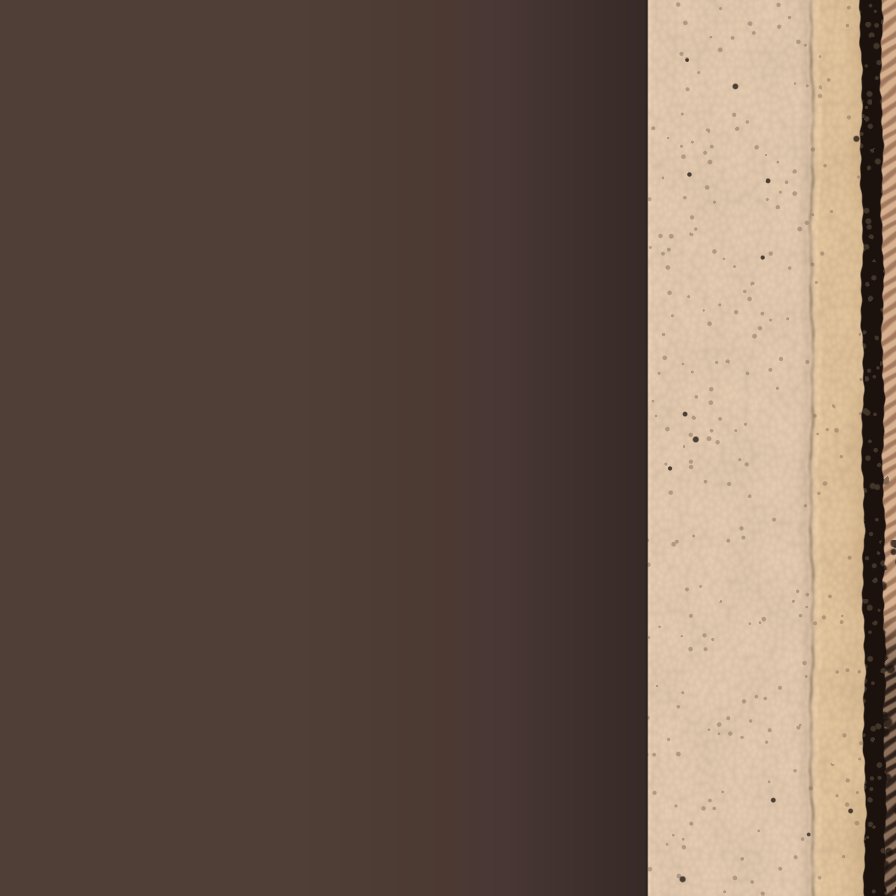
This background is drawn by a WebGL 1 fragment shader. Its source:

```glsl
precision highp float;
// An old paper margin with a crease and an inked border, beside a shaded brown panel.
uniform vec2 u_resolution;

const float PAPER_LEFT = 0.723;
const vec3 PANEL_BROWN = vec3(0.314, 0.247, 0.216);
const vec3 PANEL_MID = vec3(0.296, 0.228, 0.194);
const vec3 PANEL_RED = vec3(0.292, 0.222, 0.210);
const vec3 PANEL_SHADE = vec3(0.220, 0.170, 0.160);
const vec3 PAPER = vec3(0.862, 0.765, 0.662);
const vec3 PAPER_AGED = vec3(0.855, 0.740, 0.590);
const vec3 STAIN = vec3(0.74, 0.61, 0.45);
const vec3 CREASE = vec3(0.55, 0.46, 0.37);
const vec3 PRINT = vec3(0.84, 0.69, 0.56);
const vec3 HATCH = vec3(0.57, 0.41, 0.31);
const vec3 INK = vec3(0.105, 0.070, 0.055);

float hash(vec2 p) {
  return fract(sin(dot(p, vec2(127.1, 311.7))) * 43758.55);
}

// Distance to the nearest scattered point, and that point's random value.
vec2 cellular(vec2 p) {
  vec2 cell = floor(p);
  vec2 nearest = vec2(8.0, 0.0);
  for (int j = -1; j <= 1; j++) {
    for (int i = -1; i <= 1; i++) {
      vec2 id = cell + vec2(float(i), float(j));
      vec2 point = id + vec2(hash(id), hash(id + 37.0));
      float d = length(p - point);
      if (d < nearest.x) nearest = vec2(d, hash(id + 71.0));
    }
  }
  return nearest;
}

// Layered sines, roughly -1 to 1.
float wobble(float t, float phase) {
  return 0.5 * sin(t * 23.0 + phase) + 0.3 * sin(t * 71.0 + phase * 2.3)
       + 0.2 * sin(t * 187.0 + phase * 4.1);
}

float band(float x, float center, float halfWidth, float blur) {
  return 1.0 - smoothstep(halfWidth - blur, halfWidth + blur, abs(x - center));
}

// Sparse dots; keep is the share of cells that hold one.
float specks(vec2 p, float scale, float keep, float radius) {
  vec2 c = cellular(p * scale);
  float size = radius * (0.5 + 0.5 * fract(c.y * 91.0));
  return step(c.y, keep) * (1.0 - smoothstep(size * 0.5, size, c.x));
}

vec3 panel(float x) {
  vec3 color = mix(PANEL_BROWN, PANEL_MID, smoothstep(0.30, 0.52, x));
  color = mix(color, PANEL_RED, smoothstep(0.502, 0.522, x));
  return mix(color, PANEL_SHADE, smoothstep(0.51, 0.76, x) * 1.15);
}

vec3 paper(vec2 p, float creaseX) {
  float aged = smoothstep(creaseX - 0.003, creaseX + 0.008, p.x);
  vec3 color = mix(PAPER, PAPER_AGED, aged);
  // Fine fibres and broad mottling.
  float grain = cellular(p * vec2(150.0, 120.0)).x - 0.5;
  float mottle = cellular(p * vec2(24.0, 17.0)).x - 0.5;
  color *= 1.0 - 0.065 * grain - 0.035 * mottle;
  // Yellowed patches gather next to the inked border.
  float patches = 0.5 + 0.5 * wobble(p.y * 0.6, 2.0);
  color = mix(color, STAIN, 0.55 * patches * smoothstep(0.935, 0.968, p.x));
  color = mix(color, CREASE, 0.55 * specks(p, 85.0, 0.12, 0.30));
  return mix(color, INK, 0.75 * specks(p + 0.13, 42.0, 0.025, 0.22));
}

// Slanted strokes, with heavier ink toward the bottom.
vec3 printedStrip(vec2 p) {
  float slant = p.y * 66.0 - p.x * 45.0 + 0.3 * wobble(p.y, 1.0);
  float stroke = band(fract(slant), 0.5, 0.22, 0.14);
  float low = 1.0 - smoothstep(0.25, 0.33, p.y);
  float middle = 1.0 - smoothstep(0.42, 0.52, p.y);
  vec3 color = mix(PRINT, HATCH, stroke * 0.75);
  color = mix(color, INK, middle * 0.75 * specks(p, 75.0, 0.45, 0.65));
  return mix(color, INK, low * (0.4 + 0.45 * stroke));
}

void main() {
  vec2 p = gl_FragCoord.xy / u_resolution;
  float pixel = 1.0 / min(u_resolution.x, u_resolution.y);

  // Paper with its folded seam.
  float creaseX = 0.906 + 0.0025 * wobble(p.y, 0.7);
  vec3 sheet = paper(p, creaseX);
  float wear = 0.55 + 0.3 * wobble(p.y * 2.0, 3.0);
  sheet = mix(sheet, CREASE, wear * band(p.x, creaseX, 0.0015, 0.0015 + pixel));
  sheet = mix(sheet, CREASE, 0.16 * band(p.x, creaseX - 0.006, 0.004, 0.006));
  sheet += 0.035 * band(p.x, creaseX + 0.007, 0.002, 0.003);

  // Ragged border line, leaning slightly right toward the bottom.
  float lineX = 0.977 - 0.005 * p.y;
  float leftEdge = lineX - 0.0115 + 0.0025 * wobble(p.y * 1.7, 4.0);
  float rightEdge = lineX + 0.0115 + 0.0025 * wobble(p.y * 1.9, 9.0);
  sheet = mix(sheet, printedStrip(p), smoothstep(-pixel, pixel, p.x - lineX));
  float ink = smoothstep(-pixel, pixel, p.x - leftEdge)
            * (1.0 - smoothstep(-pixel, pixel, p.x - rightEdge));
  vec3 inkColor = mix(INK, CREASE, 0.35 * specks(p, 120.0, 0.3, 0.55));
  sheet = mix(sheet, inkColor, ink);

  // Panel, contact shadow and pale cut edge.
  vec3 wall = panel(p.x) * (1.0 - 0.25 * band(p.x, PAPER_LEFT, 0.002, 0.002));
  sheet += 0.04 * band(p.x, PAPER_LEFT + 0.002, 0.001, 0.002);
  float onPaper = smoothstep(-pixel, pixel, p.x - PAPER_LEFT);
  gl_FragColor = vec4(mix(wall, sheet, onPaper), 1.0);
}
```
